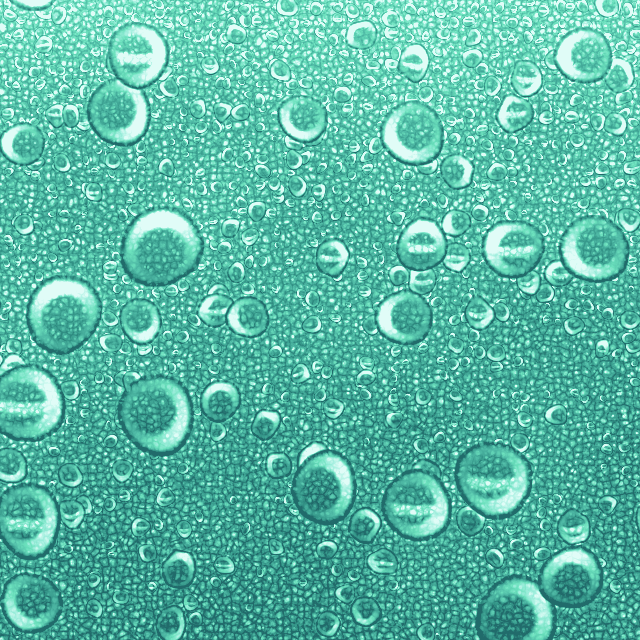
Give the GLSL for this texture, as a Shadertoy shader.

```glsl
// Water drops on a teal pane: a fine cellular mist under four layers of
// scattered lens-like drops. Everything is a single tone value, brighter
// towards the top, that a six-step colour ramp turns into teal.

const vec3 RAMP[6] = vec3[6](
    vec3(0.13, 0.42, 0.42), vec3(0.20, 0.58, 0.53), vec3(0.31, 0.73, 0.65),
    vec3(0.42, 0.88, 0.74), vec3(0.61, 0.93, 0.86), vec3(0.88, 0.99, 0.97));
const float STOPS[6] = float[6](0.04, 0.20, 0.44, 0.65, 0.81, 0.98);

const float TONE_BOTTOM = 0.25;
const float TONE_TOP = 0.60;
const float MIST_CELLS = 88.0;
const float MIST_SPOT = 0.55;   // brightness of mist beads
const float MIST_GAP = 0.20;    // darkness between the beads
const float RING_LIGHT = 0.72;  // brightest part of a drop's ring
const float RIM_DARK = 0.28;    // dark outline of a drop
const float BAR_SHARE = 0.28;   // share of drops with a reflected bar
const float WARP = 0.0035;      // irregularity of drop outlines
const float TAU = 6.2832;

vec4 hash4(vec2 cell, float seed) {
    vec2 p = cell + seed * vec2(17.3, 41.7);
    vec4 q = fract(p.xyxy * vec4(0.1031, 0.1030, 0.0973, 0.1099));
    q += dot(q, q.wzxy + 33.33);
    return fract((q.xxyz + q.yzzw) * q.zywx);
}

// Smooth value noise, two independent channels in 0..1
vec2 noise2(vec2 p, float seed) {
    vec2 i = floor(p), f = fract(p);
    f = f * f * (3.0 - 2.0 * f);
    vec2 low = mix(hash4(i, seed).xy, hash4(i + vec2(1, 0), seed).xy, f.x);
    vec2 high = mix(hash4(i + vec2(0, 1), seed).xy, hash4(i + 1.0, seed).xy, f.x);
    return mix(low, high, f.y);
}

// Signed tone of tiny beads: bright spots, dark gaps between cells
float mist(vec2 uv, float cells, float seed) {
    vec2 q = uv * cells, home = floor(q);
    float nearest = 9.0, second = 9.0;
    vec4 bead = vec4(0.0);
    for (int y = -1; y <= 1; y++)
    for (int x = -1; x <= 1; x++) {
        vec2 cell = home + vec2(x, y);
        vec4 h = hash4(cell, seed);
        float d = length(q - cell - 0.1 - 0.8 * h.xy);
        if (d < nearest) { second = nearest; nearest = d; bead = h; }
        else second = min(second, d);
    }
    float size = mix(0.22, 0.48, bead.z);
    float spot = (1.0 - smoothstep(size * 0.35, size, nearest)) * mix(0.3, 1.0, bead.w);
    float gap = 1.0 - smoothstep(0.05, 0.34, second - nearest);
    return MIST_SPOT * spot - MIST_GAP * gap;
}

// Tone of one drop painted over the tone below; p is in drop radii
float paintDrop(float tone, float base, float grain, vec2 p, float soft, vec4 look) {
    p.x *= mix(0.92, 1.1, look.x);
    float angle = atan(p.y, p.x);
    float d = length(p) * (1.0 + 0.04 * cos(2.0 * angle + TAU * look.y)
                               + 0.03 * cos(3.0 * angle + TAU * look.z));
    float lightAngle = TAU * look.y;
    vec2 light = vec2(cos(lightAngle), sin(lightAngle));
    float facing = 0.5 + 0.5 * dot(p, light) / max(d, 0.01);

    // Core, bright crescent ring and optional bar
    float core = length(p + light * 0.13);
    float ring = smoothstep(0.50, 0.68, core) * (1.0 - smoothstep(0.78, 0.96, d));
    float body = base - 0.10 + 0.10 * p.y + grain * mix(0.65, 0.25, ring);
    body += ring * mix(0.10, RING_LIGHT, pow(facing, 1.3));
    float curve = p.y + 0.15 - 0.18 * p.x * p.x;
    float bar = (1.0 - smoothstep(0.10, 0.24, abs(curve)))
              * (1.0 - smoothstep(0.70, 0.90, d)) * step(1.0 - BAR_SHARE, look.w);
    body += 0.55 * bar * (1.0 - ring);
    body -= 0.16 * bar * smoothstep(0.0, 0.2, -curve);

    // Outline, and a thin pale halo on the pane around it
    body -= RIM_DARK * smoothstep(0.84, 0.97, d);
    float halo = smoothstep(0.98, 1.04, d) * (1.0 - smoothstep(1.04, 1.16, d));
    return mix(tone + 0.14 * halo, body, 1.0 - smoothstep(1.0 - soft, 1.0 + soft, d));
}

// One layer of scattered drops; share is the density at bottom and top
float drops(float tone, float base, float grain, vec2 uv, float cells,
            vec2 share, vec2 radii, float seed) {
    vec2 q = uv * cells, home = floor(q);
    for (int y = -1; y <= 1; y++)
    for (int x = -1; x <= 1; x++) {
        vec2 cell = home + vec2(x, y);
        vec4 place = hash4(cell, seed);
        if (place.w > mix(share.x, share.y, clamp(cell.y / cells, 0.0, 1.0))) continue;
        float radius = mix(radii.x, radii.y, place.z);
        vec2 p = (q - cell - 0.5 - 0.6 * (place.xy - 0.5)) / radius;
        float soft = max(0.03, cells / (radius * iResolution.y));
        if (dot(p, p) < 2.0)
            tone = paintDrop(tone, base, grain, p, soft, hash4(cell, seed + 5.0));
    }
    return tone;
}

void mainImage(out vec4 fragColor, in vec2 fragCoord) {
    vec2 uv = fragCoord / iResolution.y;
    vec2 bent = uv + WARP * (noise2(uv * 55.0, 1.0) * 2.0 - 1.0);

    // Pane and mist
    float base = mix(TONE_BOTTOM, TONE_TOP, uv.y) + 0.12 * smoothstep(0.75, 1.0, uv.y);
    base += 0.12 * (noise2(uv * 6.0, 2.0).x - 0.5);
    float grain = mist(bent, MIST_CELLS, 3.0) + 0.4 * mist(uv, MIST_CELLS * 1.7, 4.0);
    float tone = base + grain;

    // Drops from small to large
    tone = drops(tone, base, grain, bent, 43.0, vec2(0.02, 0.75), vec2(0.22, 0.45), 11.0);
    tone = drops(tone, base, grain, bent, 25.0, vec2(0.14, 0.50), vec2(0.20, 0.42), 23.0);
    tone = drops(tone, base, grain, bent, 13.0, vec2(0.24, 0.32), vec2(0.20, 0.40), 37.0);
    tone = drops(tone, base, grain, uv + 0.3 * (bent - uv), 7.0, vec2(0.55), vec2(0.23, 0.45), 53.0);

    // Colour ramp
    vec3 color = RAMP[0];
    for (int i = 1; i < 6; i++)
        color = mix(color, RAMP[i], clamp((tone - STOPS[i - 1]) / (STOPS[i] - STOPS[i - 1]), 0.0, 1.0));
    fragColor = vec4(color, 1.0);
}
```
